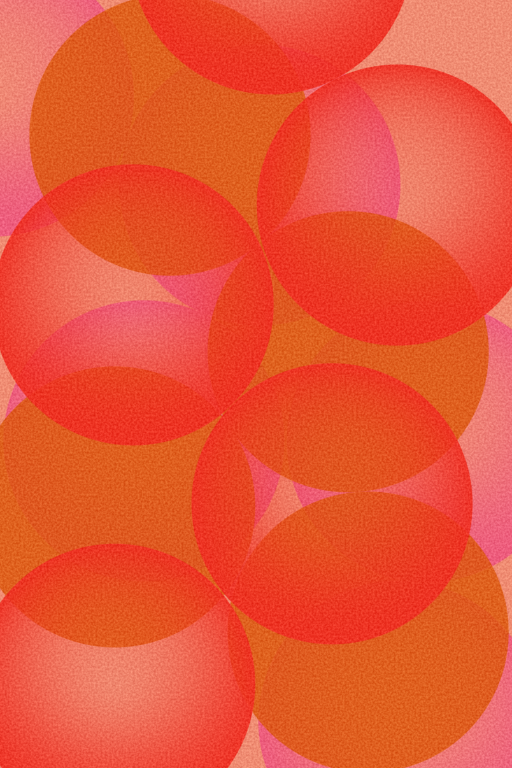
Write a Shadertoy shader that draws this background.

```glsl
// Overlapping translucent discs in orange, red and pink on salmon, with fine paper grain.

#define SALMON vec3(0.94, 0.55, 0.45)
#define PINK   vec3(0.93, 0.33, 0.50)
#define ORANGE vec3(0.86, 0.34, 0.04)
#define RED    vec3(0.935, 0.19, 0.14)
#define RADIUS 0.183
#define TILT 0.5
#define FALLOFF 1.5
#define PINK_OPACITY 0.85
#define ORANGE_OPACITY 0.8
#define RED_OPACITY 0.95
#define GRAIN_SCALE 330.0
#define GRAIN_AMOUNT 0.11

// Disc centres: x from the middle, y from the bottom, in canvas heights
const vec2 pinkCentres[5] = vec2[5](
    vec2(-0.342, 0.875), vec2(0.005, 0.759), vec2(-0.146, 0.426),
    vec2(0.223, 0.425), vec2(0.186, 0.061));
const vec2 orangeCentres[4] = vec2[4](
    vec2(-0.112, 0.824), vec2(0.120, 0.542),
    vec2(-0.184, 0.340), vec2(0.146, 0.177));
const vec2 redCentres[5] = vec2[5](
    vec2(0.020, 1.060), vec2(0.184, 0.733), vec2(-0.160, 0.603),
    vec2(0.099, 0.344), vec2(-0.184, 0.109));

// Random unit gradient for a lattice cell
vec2 cellGradient(vec2 cell) {
    vec3 q = fract(cell.xyx * vec3(0.1031, 0.1030, 0.0973));
    q += dot(q, q.yzx + 33.33);
    float angle = 6.2832 * fract((q.x + q.y) * q.z);
    return vec2(cos(angle), sin(angle));
}

float gradientNoise(vec2 p) {
    vec2 i = floor(p), f = p - i;
    vec2 u = f * f * f * (f * (f * 6.0 - 15.0) + 10.0);
    vec2 e = vec2(1.0, 0.0);
    float a = dot(cellGradient(i), f);
    float b = dot(cellGradient(i + e.xy), f - e.xy);
    float c = dot(cellGradient(i + e.yx), f - e.yx);
    float d = dot(cellGradient(i + e.xx), f - e.xx);
    return mix(mix(a, b, u.x), mix(c, d, u.x), u.y);
}

// Antialiased disc coverage
float disc(vec2 offset) {
    float soft = 0.8 / iResolution.y;
    return 1.0 - smoothstep(-soft, soft, length(offset) - RADIUS);
}

// Opacity growing from a raised focus to the rim
float rimGlow(vec2 offset) {
    vec2 n = offset / RADIUS;
    float d = min(length(n), 1.0);
    float t = d - TILT * n.y * (1.0 - d * d);
    return mix(0.08, 1.0, pow(clamp(t, 0.0, 1.0), FALLOFF));
}

void mainImage(out vec4 fragColor, in vec2 fragCoord) {
    vec2 p = (fragCoord - vec2(0.5 * iResolution.x, 0.0)) / iResolution.y;
    vec3 color = SALMON;

    // Pink layer, glowing at the rims
    for (int i = 0; i < 5; i++) {
        vec2 offset = p - pinkCentres[i];
        color = mix(color, PINK, PINK_OPACITY * disc(offset) * rimGlow(offset));
    }

    // Flat orange layer
    for (int i = 0; i < 4; i++) {
        color = mix(color, ORANGE, ORANGE_OPACITY * disc(p - orangeCentres[i]));
    }

    // Red layer, clear inside and dense at the rims
    for (int i = 0; i < 5; i++) {
        vec2 offset = p - redCentres[i];
        color = mix(color, RED, RED_OPACITY * disc(offset) * rimGlow(offset));
    }

    // Paper grain
    vec2 q = p * GRAIN_SCALE + 400.0;
    float grain = gradientNoise(q) + 0.5 * gradientNoise(q * 1.7 + 19.3);
    color += GRAIN_AMOUNT * grain * vec3(0.6, 1.0, 0.9);

    fragColor = vec4(clamp(color, 0.0, 1.0), 1.0);
}
```
